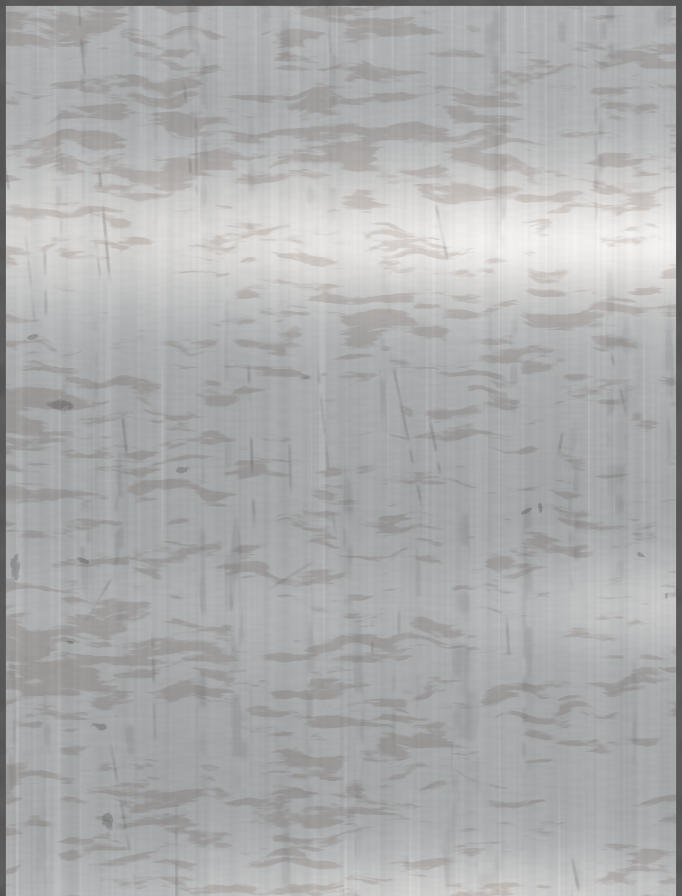
Write a WebGL 2 fragment shader that draws this texture.

```glsl
#version 300 es
precision highp float;

uniform vec2 u_resolution;
out vec4 fragColor;

float hash(vec2 p) {
  vec3 q = fract(p.xyx * 0.1031);
  q += dot(q, q.yzx + 33.33);
  return fract((q.x + q.y) * q.z);
}

float noise(vec2 p) {
  vec2 i = floor(p), f = fract(p);
  f *= f * (3.0 - 2.0 * f);
  return mix(mix(hash(i), hash(i + vec2(1, 0)), f.x),
             mix(hash(i + vec2(0, 1)), hash(i + vec2(1, 1)), f.x), f.y);
}

float fbm(vec2 p) {
  float sum = 0.0, gain = 0.533;
  for (int i = 0; i < 4; i++) {
    sum += gain * noise(p);
    p = p * 2.03 + 17.3;
    gain *= 0.5;
  }
  return sum;
}

float bell(float x, float center, float width) {
  float d = (x - center) / width;
  return exp(-d * d);
}

// Broad reflections lying across the sheet
float reflections(vec2 uv) {
  float side = smoothstep(0.1, 0.85, uv.x);
  float light = 0.653;
  light += (0.15 + 0.065 * side) * bell(uv.y, 0.735, 0.085);
  light += 0.05 * side * bell(uv.y, 0.725, 0.035);
  light += 0.035 * bell(uv.y, 0.98, 0.07);
  light += (0.025 + 0.09 * smoothstep(0.6, 1.0, uv.x)) * bell(uv.y, 0.325, 0.055);
  light += (0.055 + 0.10 * bell(uv.x, 0.7, 0.35)) * bell(uv.y, -0.01, 0.06);
  light += 0.025 * bell(uv.y, 0.74, 0.19);
  return light + 0.025 * (noise(uv * vec2(3.0, 7.0)) - 0.5);
}

// Fine vertical brushing
float brushing(vec2 p) {
  float fine = noise(vec2(p.x * 310.0, p.y * 2.5)) - 0.5;
  float wide = noise(vec2(p.x * 95.0 + 40.0, p.y * 1.5)) - 0.5;
  float bright = smoothstep(0.8, 1.0, noise(vec2(p.x * 210.0 + 90.0, p.y * 2.0)));
  return 0.028 * fine + 0.022 * wide + 0.035 * bright;
}

// Flat flecks of wear, gathered in patches
float flecks(vec2 p, vec2 uv) {
  float zone = 0.6 * bell(uv.y, 0.87, 0.11) + 0.75 * bell(uv.y, 0.23, 0.10)
             + 0.65 * bell(uv.y, 0.71, 0.1) * smoothstep(0.2, 0.6, uv.x);
  float patches = fbm(p * vec2(5.0, 11.0) + 3.0);
  float density = 0.13 * zone + 0.55 * (patches - 0.5);
  vec2 q = p + 0.012 * vec2(0.0, noise(p * 28.0) - 0.5);
  float grain = fbm(q * vec2(25.0, 105.0) + 61.0);
  return smoothstep(0.60, 0.76, grain + density);
}

// Thin broken scratches, mostly leaning off the vertical
float scratches(vec2 p, float aspect) {
  float mark = 0.0;
  for (int i = 0; i < 30; i++) {
    float k = float(i) + 1.0;
    vec2 center = vec2(hash(vec2(k, 1.7)) * aspect, hash(vec2(k, 5.3)));
    float tilt = hash(vec2(k, 9.1)) * 0.25 - 0.03;
    if (i % 5 == 0) tilt = 2.0 * hash(vec2(k, 12.4)) - 1.4;
    vec2 along = vec2(sin(tilt), -cos(tilt));
    float reach = mix(0.02, 0.11, hash(vec2(k, 15.8)));
    if (i % 5 == 0) reach *= 0.45;
    vec2 d = p - center;
    float s = dot(d, along);
    float gap = abs(dot(d, vec2(-along.y, along.x)));
    float wear = smoothstep(0.2, 0.7, noise(vec2(s * 75.0, k * 8.0)));
    float line = 1.0 - smoothstep(0.0006, 0.0028, gap);
    float ends = 1.0 - smoothstep(reach * 0.7, reach, abs(s));
    mark = max(mark, line * ends * wear * mix(0.4, 1.0, hash(vec2(k, 20.6))));
  }
  return mark;
}

// Small ragged dents
float dents(vec2 p, float aspect) {
  float mark = 0.0;
  for (int i = 0; i < 12; i++) {
    float k = float(i) + 50.0;
    vec2 center = vec2(hash(vec2(k, 2.9)) * aspect, mix(0.08, 0.65, hash(vec2(k, 7.7))));
    float size = mix(0.003, 0.011, pow(hash(vec2(k, 11.2)), 2.0));
    vec2 d = p - center;
    d.y += (hash(vec2(k, 14.5)) - 0.5) * d.x;
    d *= i % 3 == 0 ? vec2(1.9, 0.8) : vec2(0.75, 1.8);
    float edge = length(d) / size + 1.3 * (fbm(p * 150.0) - 0.5);
    mark = max(mark, 1.0 - smoothstep(0.7, 1.1, edge));
  }
  return mark;
}

void main() {
  vec2 uv = gl_FragCoord.xy / u_resolution;
  vec2 p = gl_FragCoord.xy / u_resolution.y;
  float aspect = u_resolution.x / u_resolution.y;

  // Brushed metal, cool in shade and warm in light
  float light = reflections(uv) + brushing(p);
  light += 0.018 * (noise(p * vec2(70.0, 330.0)) - 0.5);
  vec3 color = light + mix(vec3(-0.008, 0.002, 0.007), vec3(0.006, 0.003, -0.004),
                           smoothstep(0.68, 0.85, light));

  // Wear and dirt
  color = mix(color, color * vec3(0.89, 0.855, 0.84), 0.75 * flecks(p, uv));
  float smear = smoothstep(0.66, 0.9, noise(p * vec2(75.0, 5.0) + 23.0));
  smear *= smoothstep(0.35, 0.75, noise(p * vec2(110.0, 55.0)));
  color *= 1.0 - 0.07 * smear;
  color *= 1.0 - 0.14 * scratches(p, aspect);
  color *= 1.0 - 0.17 * dents(p, aspect);

  // Dark frame on the sides and top
  float inset = min(min(p.x, aspect - p.x), 1.0 - p.y);
  float pixel = 1.0 / u_resolution.y;
  float sheet = smoothstep(-0.5 * pixel, 0.5 * pixel, inset - 0.0065);
  vec3 frame = vec3(0.35 + 0.04 * (noise(p * 60.0) - 0.5));
  fragColor = vec4(mix(frame, color, sheet), 1.0);
}
```
